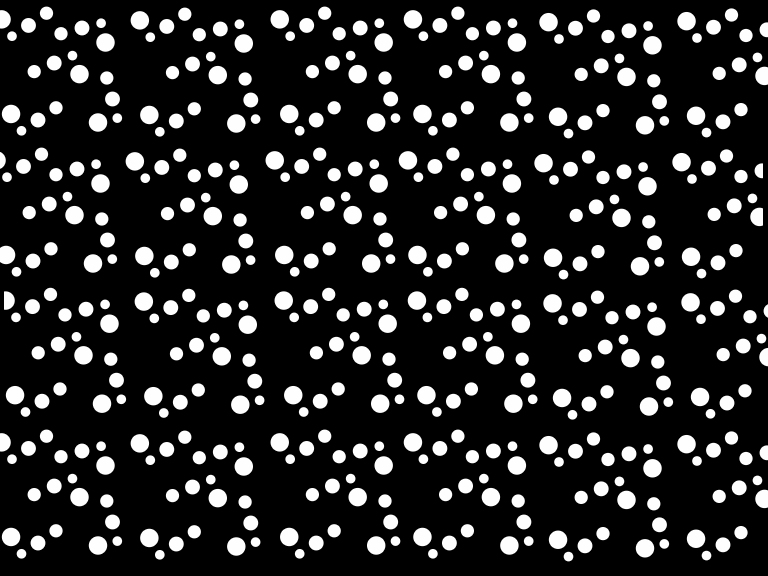
This pattern is drawn by a WebGL 1 fragment shader. Its source:

```glsl
precision highp float;

uniform vec2 u_resolution;

// Lengths are in canvas units: 768 wide, y pointing down.
const float CANVAS_WIDTH = 768.0;
const float CANVAS_HEIGHT = 576.0;
const vec2 CELL = vec2(137.0, 141.0);
const vec2 CELL_MARGIN = vec2(-9.0, 3.0);
const vec2 FIRST_ORIGIN = vec2(2.0, 19.2);
const float LAST_ROW = 3.0;

const float BIG_RADIUS = 9.2;
const float ROUND_RADIUS = 7.4;
const float TAIL_RADIUS = 6.6;
const float SMALL_RADIUS = 4.8;

const vec3 BACKGROUND = vec3(0.0);
const vec3 DOT_COLOR = vec3(0.995);

float isIndex(float index, float wanted) {
  return 1.0 - step(0.5, abs(index - wanted));
}

// Uneven placement of the rows and columns
vec2 rowShift(float row) {
  return vec2(-5.0, 0.0) * isIndex(row, 1.0)
       + vec2(4.0, -0.8) * isIndex(row, 2.0);
}

vec2 columnShift(float column) {
  return vec2(1.3, 1.0) * isIndex(column, 1.0)
       + vec2(4.2, 0.0) * isIndex(column, 2.0)
       + vec2(0.4, 0.0) * isIndex(column, 3.0)
       + vec2(-1.0, 2.8) * isIndex(column, 4.0)
       + vec2(0.0, 1.8) * isIndex(column, 5.0);
}

float dotDistance(vec2 p, vec2 center, float radius) {
  return length(p - center) - radius;
}

// Four dots, turned about the tail dot
float clusterDistance(vec2 p, vec2 tail, float degrees) {
  float angle = radians(degrees);
  float c = cos(angle);
  float s = sin(angle);
  vec2 q = mat2(c, -s, s, c) * (p - tail);
  float d = dotDistance(q, vec2(0.0), TAIL_RADIUS);
  d = min(d, dotDistance(q, vec2(21.0, -5.7), ROUND_RADIUS));
  d = min(d, dotDistance(q, vec2(40.1, -10.5), SMALL_RADIUS));
  return min(d, dotDistance(q, vec2(44.5, 8.8), BIG_RADIUS));
}

// One repeat: the same cluster in five poses
float motifDistance(vec2 p) {
  float d = clusterDistance(p, vec2(44.5, -6.0), 161.0);
  d = min(d, clusterDistance(p, vec2(59.0, 14.5), 0.0));
  d = min(d, clusterDistance(p, vec2(32.2, 52.4), -8.0));
  d = min(d, clusterDistance(p, vec2(104.8, 58.8), 90.0));
  return min(d, clusterDistance(p, vec2(54.0, 88.6), 161.0));
}

float coverage(float d, float pixel) {
  return clamp(0.5 - d / pixel, 0.0, 1.0);
}

void main() {
  vec2 uv = gl_FragCoord.xy / u_resolution;
  vec2 p = vec2(uv.x * CANVAS_WIDTH, (1.0 - uv.y) * CANVAS_HEIGHT);
  float pixel = CANVAS_WIDTH / u_resolution.x;

  // Each row is a strip that slides sideways
  float row = min(floor((p.y - CELL_MARGIN.y) / CELL.y), LAST_ROW);
  row = max(row, 0.0);
  p -= rowShift(row);
  float column = floor((p.x - CELL_MARGIN.x) / CELL.x);

  vec2 origin = FIRST_ORIGIN + vec2(column, row) * CELL + columnShift(column);
  float mask = coverage(motifDistance(p - origin), pixel);

  // Cut the dots at the ends of the strip
  mask *= coverage(max(-p.x, p.x - CANVAS_WIDTH), pixel);

  gl_FragColor = vec4(mix(BACKGROUND, DOT_COLOR, mask), 1.0);
}
```
